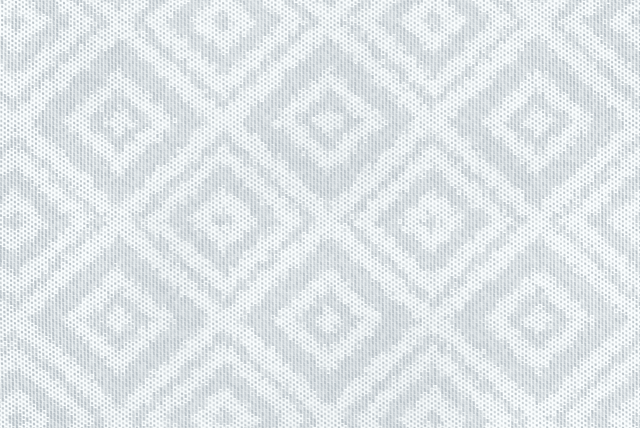
This pattern is drawn by a Shadertoy shader. Its source:

```glsl
// Woven cloth with nested diamonds in two alternating ring layouts.
// Each staggered stitch samples the diamond field, which sets the length of
// the grey gap beside its thread; noise bends, wears and lights the cloth.

float hash(vec2 p) {
    vec3 q = fract(p.xyx * vec3(0.1031, 0.1030, 0.0973));
    q += dot(q, q.yzx + 33.33);
    return fract((q.x + q.y) * q.z);
}

float noise(vec2 p) {
    vec2 i = floor(p), f = fract(p);
    f = f * f * (3.0 - 2.0 * f);
    return mix(mix(hash(i), hash(i + vec2(1, 0)), f.x),
               mix(hash(i + vec2(0, 1)), hash(i + vec2(1, 1)), f.x), f.y);
}

// Soft-edged interval from lo to hi
float band(float d, float lo, float hi) {
    return smoothstep(lo - 0.03, lo + 0.03, d) * (1.0 - smoothstep(hi - 0.03, hi + 0.03, d));
}

// 1 on raised pale bands, 0 on ribbed grey bands
float diamonds(vec2 p, float jitter) {
    vec2 q = (p - vec2(0.767, 0.717)) / vec2(0.244, 0.2325);
    vec2 a = abs(mod(q + 1.0, 2.0) - 1.0);
    float d = a.x + a.y + jitter;
    float e = 2.0 - d;
    float ringsA = band(d, -1.0, 0.15) + band(d, 0.32, 0.54);
    float ringsB = band(e, 0.10, 0.33) + band(e, 0.56, 0.78);
    return clamp(ringsA + ringsB + band(d, 0.86, 1.10), 0.0, 1.0);
}

void mainImage(out vec4 fragColor, in vec2 fragCoord) {
    vec2 p = fragCoord / iResolution.y;
    float across = fragCoord.x / iResolution.x;

    // Gentle pull of the cloth
    vec2 cloth = p + 0.006 * (vec2(noise(p * 3.0), noise(p * 3.0 + 17.0)) - 0.5);

    // Stitch grid, every other column shifted by half a stitch
    vec2 pitch = vec2(0.0081, 0.0105);
    vec2 w = cloth / pitch;
    float shift = 0.5 * mod(floor(w.x), 2.0);
    w.y += shift;
    vec2 stitch = floor(w);
    vec2 local = fract(w) - 0.5;
    float rnd = hash(stitch + 40.0);

    // Stepped, slightly ragged diamond edges
    vec2 middle = (stitch + 0.5 - vec2(0.0, shift)) * pitch;
    float pale = diamonds(middle, 0.10 * (hash(stitch + 91.0) - 0.5));

    // Grey gap: long on ribs, short on raised bands
    vec2 halfSize = mix(vec2(0.27, 0.45), vec2(0.30, 0.27), pale);
    vec2 soft = 0.10 + 0.5 / (iResolution.y * pitch);
    local.x += 0.18 * local.y;
    vec2 cover = 1.0 - smoothstep(halfSize - soft, halfSize + soft, abs(local));
    float gap = cover.x * cover.y * mix(0.6, 1.1, rnd);

    // Contrast grows toward the sides, strongest on the left
    float sides = smoothstep(0.3, 0.0, across) + 0.7 * smoothstep(0.7, 1.0, across);
    float shade = mix(0.70, 0.98, pale) - gap * mix(0.66, 0.88, pale) * (1.0 + 0.3 * sides);

    // Light falloff, worn patches and fibre grain
    shade += 0.10 * sides + 0.08 * smoothstep(0.6, 1.0, across) * (1.0 - p.y);
    shade += 0.10 * (noise(p * 5.0 + 8.0) - 0.5);
    shade += 0.16 * (noise(cloth / pitch * 1.7) - 0.5);

    vec3 col = mix(vec3(0.72, 0.755, 0.78), vec3(0.975, 0.99, 0.992), clamp(shade, 0.0, 1.0));
    fragColor = vec4(col, 1.0);
}
```
